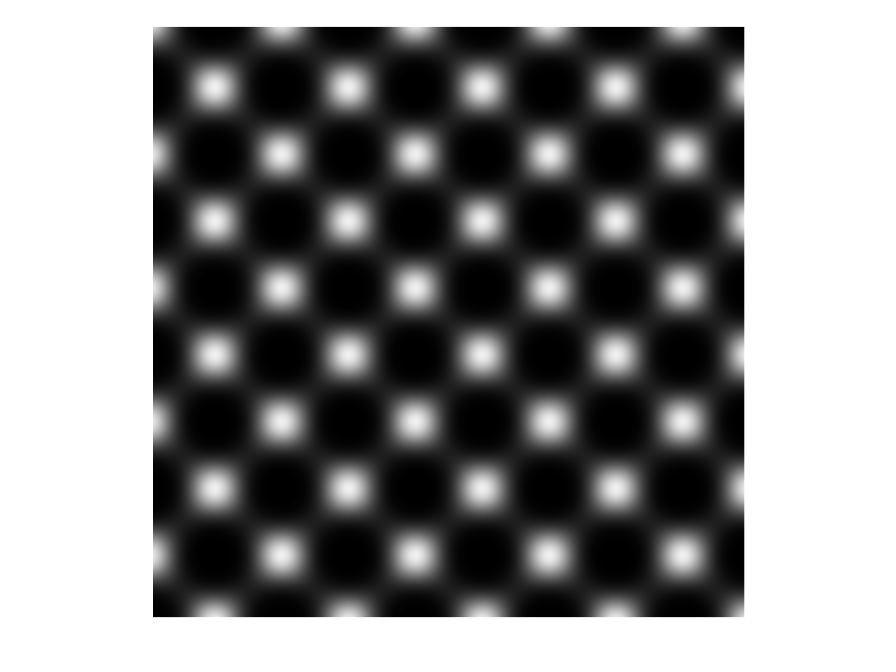
This pattern is drawn by a Shadertoy shader. Its source:

```glsl
const float PI = 3.14159265;

// Staggered lattice of soft dots, made from a product of cosines
float dotLattice(vec2 p) {
    vec2 wave = cos(PI * (p - vec2(-0.148, -0.028)) / 0.0995);
    float height = 0.5 + 0.5 * wave.x * wave.y;
    return 0.94 * height * height * height;
}

// Signed distance to an axis-aligned box
float boxDistance(vec2 p, vec2 halfSize) {
    vec2 d = abs(p) - halfSize;
    return length(max(d, 0.0)) + min(max(d.x, d.y), 0.0);
}

void mainImage(out vec4 fragColor, in vec2 fragCoord) {
    vec2 p = (fragCoord - 0.5 * iResolution.xy) / iResolution.y;
    float pixel = 1.0 / iResolution.y;

    // Dark panel with glowing dots, clipped at its border
    vec3 panel = vec3(dotLattice(p));

    // Plain white margin keeps all four canvas edges continuous
    float edge = boxDistance(p - vec2(0.001, 0.0208), vec2(0.44, 0.4393));
    float margin = smoothstep(-0.5 * pixel, 0.5 * pixel, edge);

    fragColor = vec4(mix(panel, vec3(1.0), margin), 1.0);
}
```
